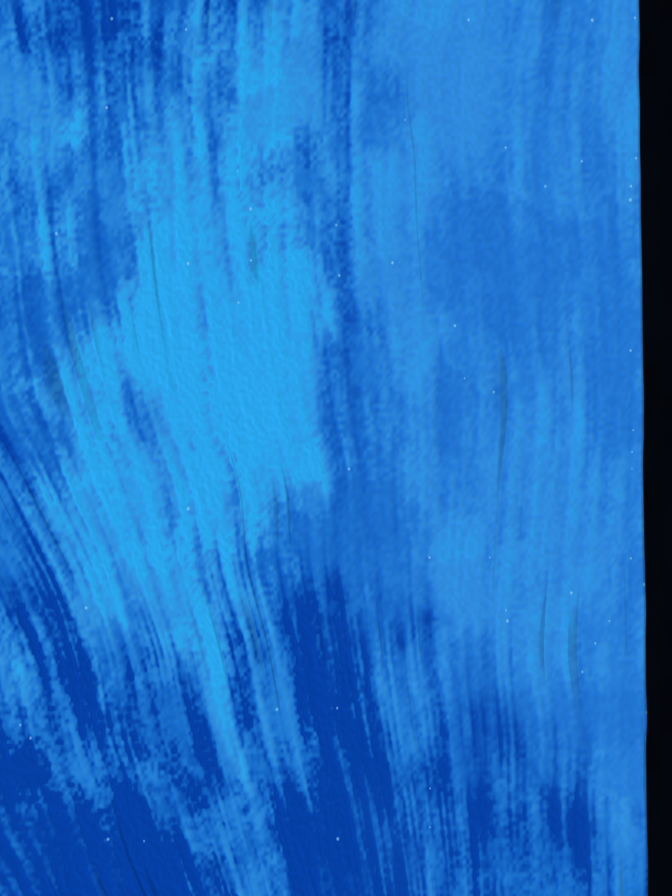
Write a Shadertoy shader that draws this texture.

```glsl
// Blue brushed paint on a canvas board, with a strip of black backdrop at the right.

float hash(vec2 p) {
    vec3 q = fract(p.xyx * 0.1031);
    q += dot(q, q.yzx + 33.33);
    return fract((q.x + q.y) * q.z);
}

float noise(vec2 p) {
    vec2 i = floor(p), f = fract(p);
    f = f * f * (3.0 - 2.0 * f);
    return mix(mix(hash(i), hash(i + vec2(1, 0)), f.x),
               mix(hash(i + vec2(0, 1)), hash(i + vec2(1, 1)), f.x), f.y);
}

float fbm(vec2 p) {
    float sum = 0.0, amp = 0.53;
    for (int i = 0; i < 4; i++) {
        sum += amp * noise(p);
        p = mat2(0.8, 0.6, -0.6, 0.8) * p * 2.1 + 17.3;
        amp *= 0.5;
    }
    return sum;
}

// Coordinates across and along the brush: strokes sweep to the right as they descend.
vec2 brushSpace(vec2 p) {
    float sweep = 0.27 * (1.0 - smoothstep(0.15, 0.62, p.x));
    float wander = 0.07 * (noise(p * 3.5 + 4.0) - 0.5) + 0.012 * (noise(p * 11.0) - 0.5);
    return vec2(p.x - sweep * (1.0 - p.y) * (1.0 - p.y) + wander + 2.0, p.y + 2.0);
}

float bristles(vec2 b) {
    return 0.55 * noise(b * vec2(75, 4)) + 0.45 * noise(b * vec2(190, 11));
}

// Five paint tones from deep to bright blue.
vec3 paint(float tone) {
    float t = clamp(tone, 0.0, 1.0) * 4.0;
    vec3 c = mix(vec3(0.02, 0.25, 0.65), vec3(0.07, 0.38, 0.76), clamp(t, 0.0, 1.0));
    c = mix(c, vec3(0.13, 0.48, 0.83), clamp(t - 1.0, 0.0, 1.0));
    c = mix(c, vec3(0.19, 0.56, 0.87), clamp(t - 2.0, 0.0, 1.0));
    return mix(c, vec3(0.16, 0.65, 0.93), clamp(t - 3.0, 0.0, 1.0));
}

// Sparse pale flecks, denser along the right edge of the board.
float flecks(vec2 p, float edge) {
    vec2 cell = floor(p * 70.0);
    float density = 0.012 + 0.10 * smoothstep(0.03, 0.0, edge - p.x);
    vec2 center = 0.25 + 0.5 * vec2(hash(cell + 31.0), hash(cell + 57.0));
    float radius = 0.04 + 0.07 * hash(cell + 83.0);
    float d = length((fract(p * 70.0) - center) * vec2(1.0, 0.8)) - radius;
    float px = 70.0 / iResolution.y;
    return step(hash(cell + 9.0), density) * (1.0 - smoothstep(-px, px, d));
}

void mainImage(out vec4 fragColor, in vec2 fragCoord) {
    vec2 p = fragCoord / iResolution.y;
    float width = iResolution.x / iResolution.y;
    float px = 1.0 / iResolution.y;
    vec2 b = brushSpace(p);
    float streak = bristles(b) - 0.5;
    float grain = noise(p * vec2(270, 210)) - 0.5;
    float right = smoothstep(0.3, 0.5, p.x);

    // Broad layout: deep lower left, bright left centre, dull top and middle
    float ragged = fbm(b * vec2(9, 5) + 3.0) - 0.5;
    float height = p.y - 0.43 + 0.53 * p.x + 0.5 * ragged + 0.13 * streak;
    float deep = 1.0 - smoothstep(-0.13, 0.12, height);
    vec2 glow = (p - vec2(0.24, 0.58)) / vec2(0.22, 0.32);
    vec2 dull = (p - vec2(0.41, 0.72)) / vec2(0.08, 0.24);
    float tone = 0.62 - 0.48 * deep + 0.17 * exp(-dot(glow, glow));
    tone -= 0.2 * exp(-dot(dull, dull));
    tone -= 0.22 * smoothstep(0.8, 0.98, p.y + 0.3 * ragged) * (1.0 - right);

    // Dry brush patches with torn ends
    float patches = fbm(b * vec2(10, 5.5) + 0.5 * ragged + 40.0);
    float torn = smoothstep(0.36, 0.64, patches + 0.22 * streak + 0.08 * grain);
    tone += mix(0.56, 0.34, right) * (torn - 0.5);
    float dabs = fbm(p * vec2(17, 15) + 70.0) + 0.25 * streak + 0.1 * grain;
    tone += mix(0.2, 0.1, right) * (smoothstep(0.42, 0.6, dabs) - 0.5);

    // Bristle streaks and canvas tooth
    tone += mix(0.42, 0.28, right) * streak + 0.16 * grain;
    vec3 color = paint(tone);
    color = mix(color, vec3(0.19, 0.50, 0.86), 0.3 * right * (1.0 - deep));

    // Light catching the ridges, and thin dark grooves
    float relief = bristles(b + vec2(0.003, 0.002)) - 0.5 - streak;
    float tooth = noise((p + 0.002) * vec2(270, 210)) - 0.5 - grain;
    color *= 1.0 + 0.12 * relief + 0.07 * tooth;
    float groove = smoothstep(0.80, 0.95, noise(b * vec2(130, 7) + 90.0));
    color *= 1.0 - 0.14 * groove * smoothstep(0.4, 0.65, noise(p * 7.0 + 20.0));

    // Board edge and backdrop
    float edge = width * mix(0.965, 0.951, p.y) + 0.002 * (noise(vec2(p.y * 25.0, 5.0)) - 0.5);
    color = mix(color, vec3(0.62, 0.82, 0.96), 0.65 * flecks(p, edge));
    color *= 1.0 - 0.3 * smoothstep(edge - 0.004, edge, p.x);
    vec3 backdrop = vec3(0.012, 0.022, 0.045) * (0.7 + 0.7 * fbm(p * vec2(40, 14)));
    color = mix(color, backdrop, smoothstep(-px, px, p.x - edge));
    fragColor = vec4(color, 1.0);
}
```
